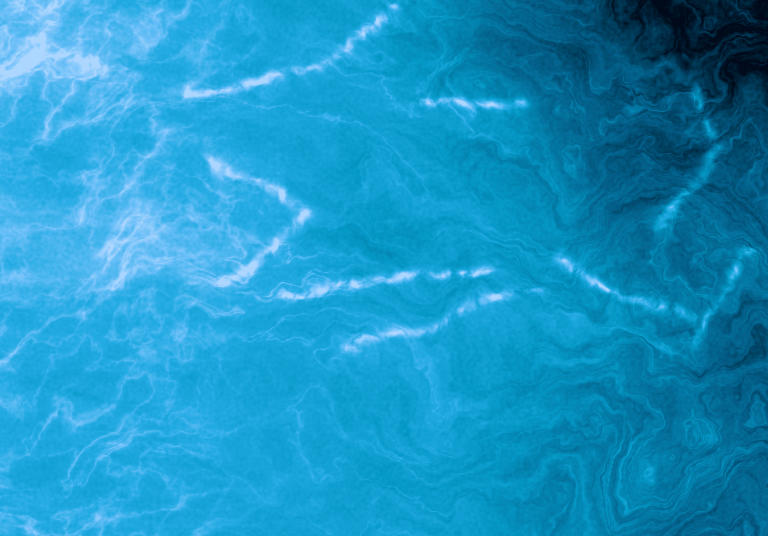
Reproduce this texture procedurally as a Shadertoy shader.

```glsl
// Churning turquoise sea: pale foam on the left fading to deep water at right.
// One brightness level (base light + ripples + foam) is looked up in a colour
// ramp. Foam is made of warped noise contours and a few ragged wave crests.

const vec3 RAMP[8] = vec3[8](
    vec3(0.00, 0.04, 0.10), vec3(0.00, 0.21, 0.32),
    vec3(0.01, 0.36, 0.52), vec3(0.01, 0.48, 0.65),
    vec3(0.02, 0.60, 0.78), vec3(0.14, 0.67, 0.89),
    vec3(0.42, 0.75, 0.97), vec3(0.68, 0.84, 1.00));

// Crest lines as start.xy, end.zw in fractions of the canvas
const int CRESTS = 11;
const vec4 CREST[CRESTS] = vec4[CRESTS](
    vec4(0.90, 0.83, 0.935, 0.73), vec4(0.935, 0.73, 0.875, 0.57),
    vec4(0.985, 0.52, 0.90, 0.36), vec4(0.38, 0.455, 0.64, 0.485),
    vec4(0.47, 0.335, 0.70, 0.45), vec4(0.55, 0.81, 0.69, 0.81),
    vec4(0.24, 0.83, 0.41, 0.88),  vec4(0.41, 0.88, 0.52, 1.00),
    vec4(0.72, 0.52, 0.90, 0.39),  vec4(0.28, 0.69, 0.395, 0.60),
    vec4(0.395, 0.60, 0.29, 0.48));

const float FOAM_ANGLE = 0.62;    // direction of the strands at left
const float RIPPLE_ANGLE = -0.16; // direction of the ripples at right
const float CREST_WIDTH = 0.010;
const float RIPPLE_DEPTH = 1.5;
const float GRAIN_DEPTH = 0.7;

vec2 hash2(vec2 cell) {
    vec3 q = fract(cell.xyx * vec3(0.1031, 0.1030, 0.0973));
    q += dot(q, q.yzx + 33.33);
    return fract((q.xx + q.yz) * q.zy);
}

float corner(vec2 cell, vec2 offset) {
    return dot(hash2(cell + offset) * 2.0 - 1.0, -offset);
}

// Gradient noise, about -0.6 to 0.6
float noise(vec2 p) {
    vec2 i = floor(p), f = fract(p);
    vec2 s = f * f * f * (f * (f * 6.0 - 15.0) + 10.0);
    vec4 g;
    for (int k = 0; k < 4; k++) {
        vec2 o = vec2(k & 1, k >> 1);
        g[k] = dot(hash2(i + o) * 2.0 - 1.0, f - o);
    }
    return mix(mix(g.x, g.y, s.x), mix(g.z, g.w, s.x), s.y);
}

mat2 turn(float a) {
    return mat2(cos(a), sin(a), -sin(a), cos(a));
}

float fbm(vec2 p) {
    float sum = 0.0, amp = 1.0;
    for (int k = 0; k < 5; k++) {
        sum += amp * noise(p);
        p = turn(0.5) * p * 2.03 + 19.7;
        amp *= 0.5;
    }
    return sum;
}

// Thin bright line along the zero contour of the noise
float vein(vec2 p, float width) {
    return exp(-abs(fbm(p)) / width);
}

float blob(vec2 p, vec2 centre, vec2 radius) {
    vec2 d = (p - centre) / radius;
    return exp(-dot(d, d));
}

// Light falling on the water, as a position on the ramp
float baseLevel(vec2 uv) {
    float level = 4.85 - 1.2 * uv.x - 1.5 * smoothstep(0.55, 1.0, uv.x);
    level -= 2.3 * smoothstep(0.4, 0.9, uv.x) * smoothstep(0.58, 1.0, uv.y);
    level += 0.6 * blob(uv, vec2(0.70, 0.37), vec2(0.14, 0.12));
    level -= 0.9 * blob(uv, vec2(0.81, 0.68), vec2(0.12, 0.09));
    level -= 0.45 * blob(uv, vec2(0.50, 0.53), vec2(0.08, 0.07));
    return level;
}

// Ragged foam lines with a soft, frayed halo
float crestFoam(vec2 p, float aspect, float breakup) {
    float foam = 0.0;
    for (int k = 0; k < CRESTS; k++) {
        vec2 a = CREST[k].xy * vec2(aspect, 1.0);
        vec2 b = CREST[k].zw * vec2(aspect, 1.0) - a;
        float h = clamp(dot(p - a, b) / dot(b, b), 0.0, 1.0);
        float d = length(p - a - b * h);
        float line = exp(-d * d / (CREST_WIDTH * CREST_WIDTH));
        foam = max(foam, line * (0.7 + breakup) + 0.4 * exp(-d / 0.03) * (0.4 + breakup));
    }
    return max(foam, 0.0);
}

void mainImage(out vec4 fragColor, in vec2 fragCoord) {
    vec2 uv = fragCoord / iResolution.xy;
    vec2 p = fragCoord / iResolution.y;
    vec2 warp = vec2(fbm(p * 4.0 + 3.1), fbm(p * 4.0 + 41.7));
    float patches = fbm(p * vec2(2.5, 4.0) + 8.3);

    // Water: stretched ripples and fine grain
    vec2 flow = turn(-RIPPLE_ANGLE - 0.25 * warp.x) * p;
    float ripple = fbm(flow * vec2(5.0, 22.0)) + 0.5 * fbm(flow * vec2(24.0, 80.0));
    float level = baseLevel(uv + 0.06 * warp);
    level += RIPPLE_DEPTH * ripple * mix(0.3, 0.8, smoothstep(0.3, 0.9, uv.x));
    level += GRAIN_DEPTH * noise(p * 130.0) * 0.6 + 0.4 * patches;

    // Foam: tangled strands at left, a pale mass, faint wisps elsewhere
    float left = 1.0 - smoothstep(0.10, 0.48, uv.x + 0.25 * patches);
    vec2 strand = turn(-FOAM_ANGLE) * (p + 0.09 * warp);
    float web = 1.3 * vein(strand * vec2(3.5, 7.5), 0.07)
              + 0.9 * vein(strand * vec2(7.0, 13.0) + 5.7, 0.08);
    float mass = blob(uv + 0.08 * warp, vec2(0.12, 0.54), vec2(0.19, 0.12));
    mass += 0.7 * blob(uv + 0.1 * warp, vec2(0.03, 0.93), vec2(0.18, 0.14));
    float wisps = vein((flow + 0.05 * warp) * vec2(3.0, 9.0) + 2.4, 0.035);
    float breakup = 1.2 * fbm(p * 28.0 + warp * 3.0);

    level += left * web * (0.9 + 0.8 * patches) + 0.9 * mass;
    level += wisps * (0.6 + 1.2 * patches) * (1.0 - 0.5 * left);
    level += 2.1 * crestFoam(p + 0.05 * warp, iResolution.x / iResolution.y, breakup);

    level = clamp(level, 0.0, 6.999);
    int step0 = int(level);
    fragColor = vec4(mix(RAMP[step0], RAMP[step0 + 1], fract(level)), 1.0);
}
```
